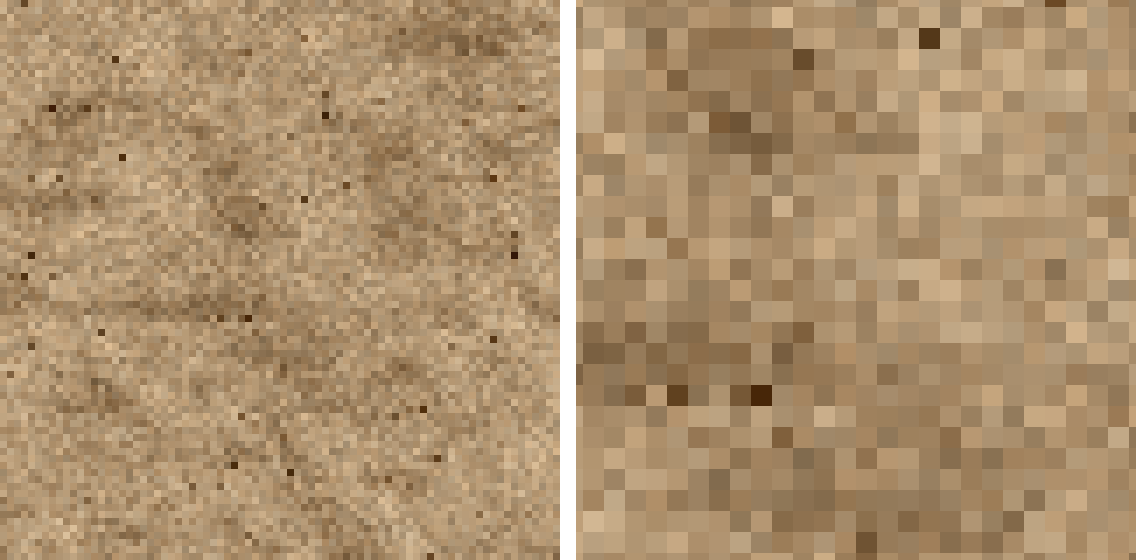
Left, the full canvas; right, a detail of the centre.
Write a Shadertoy shader that draws this texture.

```glsl
// Blocky sand: square grains in warm tan with soft brown smudges and rare dark specks.

const float GRAINS = 80.0; // grains along the canvas height
const vec3 SAND = vec3(0.706, 0.598, 0.460);
const vec3 TONE_TINT = vec3(1.0, 1.03, 1.0);
const vec3 SLATE = vec3(0.35, 0.37, 0.42);

float hash(vec2 p, float seed) {
    return fract(sin(dot(p, vec2(127.1, 311.7)) + seed * 74.7) * 43758.5453);
}

float valueNoise(vec2 p, float seed) {
    vec2 i = floor(p);
    vec2 f = fract(p);
    f = f * f * (3.0 - 2.0 * f);
    float low = mix(hash(i, seed), hash(i + vec2(1, 0), seed), f.x);
    float high = mix(hash(i + vec2(0, 1), seed), hash(i + vec2(1, 1), seed), f.x);
    return mix(low, high, f.y);
}

// Roughly bell-shaped value around zero
float bell(vec2 cell, float seed) {
    return hash(cell, seed) + hash(cell, seed + 1.0) + hash(cell, seed + 2.0) - 1.5;
}

// Broken streaks, stretched along a direction
float smudge(vec2 uv, vec2 along, vec2 frequency, float seed) {
    vec2 across = vec2(-along.y, along.x);
    vec2 q = vec2(dot(uv, along), dot(uv, across)) * frequency;
    return smoothstep(0.62, 0.92, valueNoise(q, seed));
}

vec3 grainColor(vec2 cell) {
    vec2 uv = (cell + 0.5) / GRAINS;

    // Single grains over broad patches
    float tone = 0.105 * bell(cell, 1.0);
    tone += 0.07 * (valueNoise(uv * 7.0, 5.0) - 0.5);
    tone += 0.08 * (valueNoise(uv * 26.0, 6.0) - 0.5);

    // Smudges falling to the right, and flatter ones
    float stain = smudge(uv, normalize(vec2(0.8, -0.6)), vec2(8.0, 17.0), 7.0);
    stain = max(stain, smudge(uv, vec2(1.0, 0.0), vec2(7.0, 22.0), 8.0));
    tone -= 0.15 * stain * mix(0.35, 1.0, hash(cell, 9.0));

    // Dark specks
    float speck = step(0.990, hash(cell, 10.0));
    tone -= speck * mix(0.14, 0.52, pow(hash(cell, 11.0), 1.5));

    // Slight drift between warm and olive grains
    float warmth = bell(cell, 12.0);
    vec3 drift = vec3(0.014, -0.006, -0.022) * warmth;
    vec3 color = SAND + min(tone, 0.15) * TONE_TINT + drift;

    float slateGrain = step(0.9994, hash(cell, 16.0));
    return clamp(mix(color, SLATE, slateGrain), vec3(0.06, 0.04, 0.03), vec3(1.0));
}

void mainImage(out vec4 fragColor, in vec2 fragCoord) {
    vec2 p = fragCoord / iResolution.y * GRAINS - 0.5;
    vec2 cell = floor(p);

    // Blend neighbouring grains over one pixel at their borders
    float pixel = GRAINS / iResolution.y;
    vec2 blend = clamp((fract(p) - 0.5) / pixel + 0.5, 0.0, 1.0);

    vec3 lower = mix(grainColor(cell), grainColor(cell + vec2(1, 0)), blend.x);
    vec3 upper = mix(grainColor(cell + vec2(0, 1)), grainColor(cell + vec2(1, 1)), blend.x);
    fragColor = vec4(mix(lower, upper, blend.y), 1.0);
}
```
